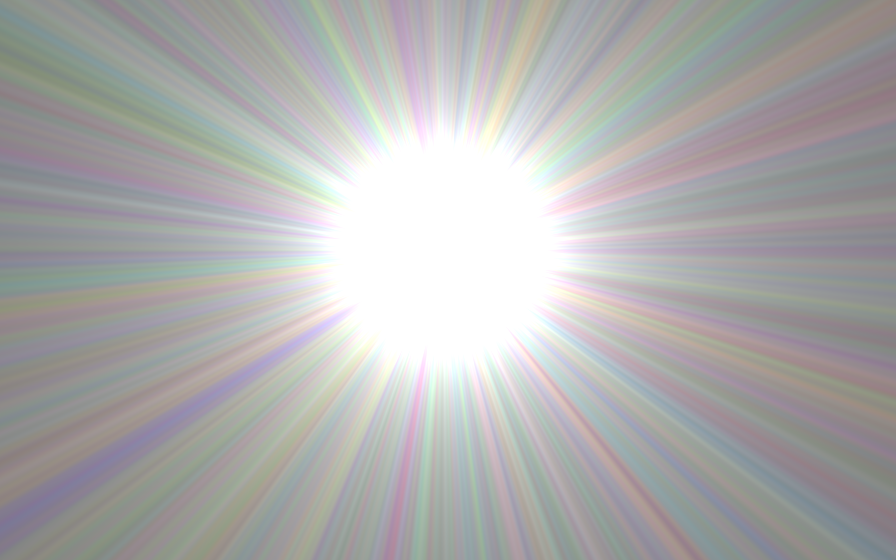
This background is drawn by a WebGL 2 fragment shader. Its source:

```glsl
#version 300 es
precision highp float;
// A white burst of light with fine pastel rays on a grey field.
// Brightness falls off as 1/radius; each colour channel is tinted by its own
// periodic gradient noise over the angle, plus a few broad coloured fans.

#define CENTER vec2(0.495, 0.552)
#define AMBIENT 0.38
#define GLOW 0.13
#define RAY_CONTRAST 0.17
#define FAN_CONTRAST 0.06
#define BASE_RAYS 45.0
#define OCTAVES 4

uniform vec2 u_resolution;
out vec4 fragColor;

const float TAU = 6.2831853;

// Broad fans: direction in degrees, half width in degrees, hue in turns
const int FAN_COUNT = 14;
const vec3 FANS[FAN_COUNT] = vec3[](
    vec3(0.0, 1.0, 0.87), vec3(20.0, 6.0, 0.92), vec3(38.0, 4.0, 0.36),
    vec3(69.0, 4.0, 0.18), vec3(99.0, 5.0, 0.87), vec3(120.0, 4.0, 0.42),
    vec3(152.0, 6.0, 0.38), vec3(167.0, 2.5, 0.83), vec3(184.0, 2.5, 0.48),
    vec3(206.0, 4.0, 0.97), vec3(232.0, 6.0, 0.20), vec3(276.0, 4.0, 0.47),
    vec3(325.0, 3.0, 0.65), vec3(342.0, 5.0, 0.97));

// Random slopes in -1..1, one for each colour channel
vec3 hashSlopes(float cell, float octave) {
    vec3 q = fract(vec3(cell, cell + 19.7, cell + 47.3) * vec3(0.1031, 0.1030, 0.0973)
                   + octave * 0.371);
    q += dot(q, q.yzx + 33.33);
    return 2.0 * fract((q.xxy + q.yzz) * q.zyx) - 1.0;
}

// One-dimensional gradient noise that closes after "period" cells
vec3 ringNoise(float x, float period, float octave) {
    float cell = floor(x);
    float f = x - cell;
    float blend = f * f * f * (f * (f * 6.0 - 15.0) + 10.0);
    vec3 left = hashSlopes(mod(cell, period), octave) * f;
    vec3 right = hashSlopes(mod(cell + 1.0, period), octave) * (f - 1.0);
    return mix(left, right, blend);
}

// Sum of ray octaves; rays narrower than a pixel fade out
vec3 rayTint(float turn, float radius) {
    vec3 tint = vec3(0.0);
    float period = BASE_RAYS;
    float weight = 1.0;
    for (int i = 0; i < OCTAVES; i++) {
        float octave = float(i);
        float cellPixels = TAU * radius * u_resolution.y / period;
        float visible = smoothstep(0.5, 2.0, cellPixels);
        float x = turn * period + 0.37 * octave;
        tint += weight * visible * ringNoise(x, period, octave);
        period *= 2.0;
        weight *= 0.85;
    }
    return tint;
}

// Soft wedges of colour around the centre
vec3 fanTint(float turn) {
    vec3 tint = vec3(0.0);
    for (int i = 0; i < FAN_COUNT; i++) {
        vec3 fan = FANS[i];
        float offset = 360.0 * (fract(turn - fan.x / 360.0 + 0.5) - 0.5);
        float wedge = exp(-offset * offset / (fan.y * fan.y));
        vec3 hue = cos(TAU * (fan.z - vec3(0.0, 1.0, 2.0) / 3.0));
        tint += wedge * hue;
    }
    return tint;
}

void main() {
    vec2 p = (gl_FragCoord.xy - CENTER * u_resolution) / u_resolution.y;
    float radius = max(length(p), 0.001);
    float turn = fract(atan(p.y, p.x) / TAU + 1.0);

    float light = AMBIENT + GLOW / radius;
    vec3 tint = RAY_CONTRAST * rayTint(turn, radius) + FAN_CONTRAST * fanTint(turn);
    vec3 color = light * (1.0 + tint);

    // Solid white core
    color = mix(vec3(1.0), color, smoothstep(0.10, 0.21, radius));
    fragColor = vec4(clamp(color, 0.0, 1.0), 1.0);
}
```
